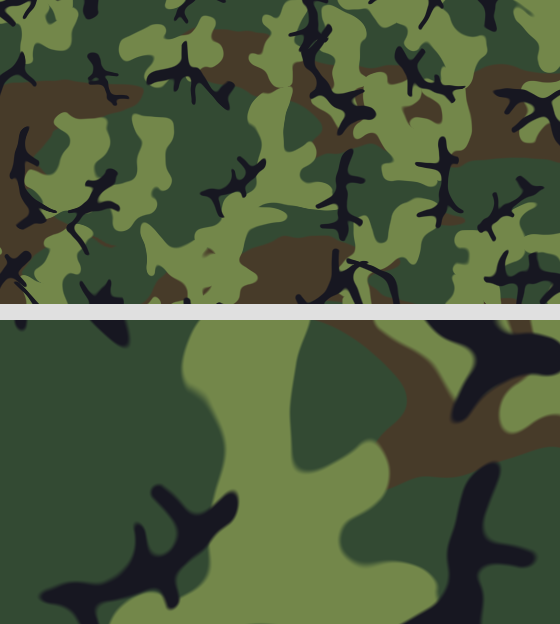
Top: the whole. Bottom: its middle third, enlarged.
Write a Shadertoy shader that draws this pattern.

```glsl
#define CELL 0.34          // spacing of the limbed shapes, in canvas heights
#define JITTER 0.6         // scatter of a shape inside its cell
#define PRONGS 4
#define EDGE 0.003         // half width of the soft outline
#define WARP 0.03          // waviness of the outlines
#define BROWN_LEVEL 0.475  // ground noise below this is brown
#define PATCH_FREQ vec2(2.6, 7.0)

#define FOREST vec3(0.20, 0.29, 0.20)
#define LEAF vec3(0.45, 0.53, 0.29)
#define EARTH vec3(0.28, 0.23, 0.16)
#define BLACK vec3(0.09, 0.09, 0.13)

float hash(vec2 p) {
    return fract(sin(dot(p, vec2(127.1, 311.7))) * 43758.545);
}

float noise(vec2 p) {
    vec2 i = floor(p), f = fract(p);
    f = f * f * (3.0 - 2.0 * f);
    return mix(mix(hash(i), hash(i + vec2(1, 0)), f.x),
               mix(hash(i + vec2(0, 1)), hash(i + vec2(1, 1)), f.x), f.y);
}

vec2 noise2(vec2 p) {
    return vec2(noise(p), noise(p + 37.4)) - 0.5;
}

float smoothMin(float a, float b, float k) {
    float h = max(k - abs(a - b), 0.0) / k;
    return min(a, b) - h * h * k * 0.25;
}

// Capsule whose radius runs from ra at a to rb at b
float taper(vec2 p, vec2 a, vec2 b, float ra, float rb) {
    vec2 pa = p - a, ba = b - a;
    float h = clamp(dot(pa, ba) / dot(ba, ba), 0.0, 1.0);
    return length(pa - ba * h) - mix(ra, rb, h);
}

// Bent spine with prongs on alternating sides
float limbs(vec2 p, vec2 seed, float reach, float root, float tip, float web) {
    float turn = 6.2832 * hash(seed);
    p = mat2(cos(turn), sin(turn), -sin(turn), cos(turn)) * p;
    p.y -= (hash(seed + 3.1) - 0.5) * 6.0 * p.x * p.x;
    float d = taper(p, vec2(-reach, 0), vec2(reach, 0), root, tip);
    float side = hash(seed + 5.7) < 0.5 ? -1.0 : 1.0;
    for (int i = 0; i < PRONGS; i++) {
        vec2 s = seed + 9.3 * float(i + 1);
        float along = (float(i) + hash(s)) / float(PRONGS) * 2.0 - 1.0;
        vec2 start = vec2(along * reach, 0);
        vec2 dir = vec2(1.6 * hash(s + 1.3) - 0.6, side);
        vec2 end = start + normalize(dir) * reach * mix(0.35, 0.85, hash(s + 2.9));
        d = smoothMin(d, taper(p, start, end, 0.5 * (root + tip), tip), web);
        side = -side;
    }
    return d;
}

// Nearest limbed shape among the neighbouring cells
float scatter(vec2 p, float layer, float reach, float root, float tip, float web) {
    vec2 cell = floor(p / CELL);
    float d = 1.0;
    for (int y = -1; y <= 1; y++)
    for (int x = -1; x <= 1; x++) {
        vec2 id = cell + vec2(x, y);
        vec2 seed = id + layer;
        vec2 shift = JITTER * (vec2(hash(seed + 11.9), hash(seed + 23.5)) - 0.5);
        vec2 center = (id + 0.5 + shift) * CELL;
        float size = mix(0.85, 1.15, hash(seed + 31.7));
        d = min(d, limbs((p - center) / size, seed, reach, root, tip, web) * size);
    }
    return d;
}

float cover(float d) {
    float soft = max(EDGE, 0.8 / iResolution.y);
    return 1.0 - smoothstep(-soft, soft, d);
}

void mainImage(out vec4 fragColor, in vec2 fragCoord) {
    vec2 p = fragCoord / iResolution.y;
    vec2 q = p + 2.0 * WARP * noise2(p * 7.0) + 0.5 * WARP * noise2(p * 21.0);

    // Ground: flat drifting patches of earth and forest
    vec2 g = q * PATCH_FREQ;
    float ground = 0.75 * noise(g + 4.2) + 0.25 * noise(g * 2.1 + 17.0);
    ground += 0.07 * sin(q.y * 19.0 + 2.0 * q.x);
    float earth = 1.0 - smoothstep(-1.0, 1.0, (ground - BROWN_LEVEL) / max(fwidth(ground), 1e-4));
    vec3 color = mix(FOREST, EARTH, earth);

    // Broad leaf lobes, then thin black twigs in the gaps between them
    color = mix(color, LEAF, cover(scatter(q, 2.6, 0.15, 0.041, 0.027, 0.045)));
    color = mix(color, BLACK, cover(scatter(q + 0.5 * CELL, 71.3, 0.13, 0.018, 0.009, 0.025)));

    fragColor = vec4(color, 1.0);
}
```
